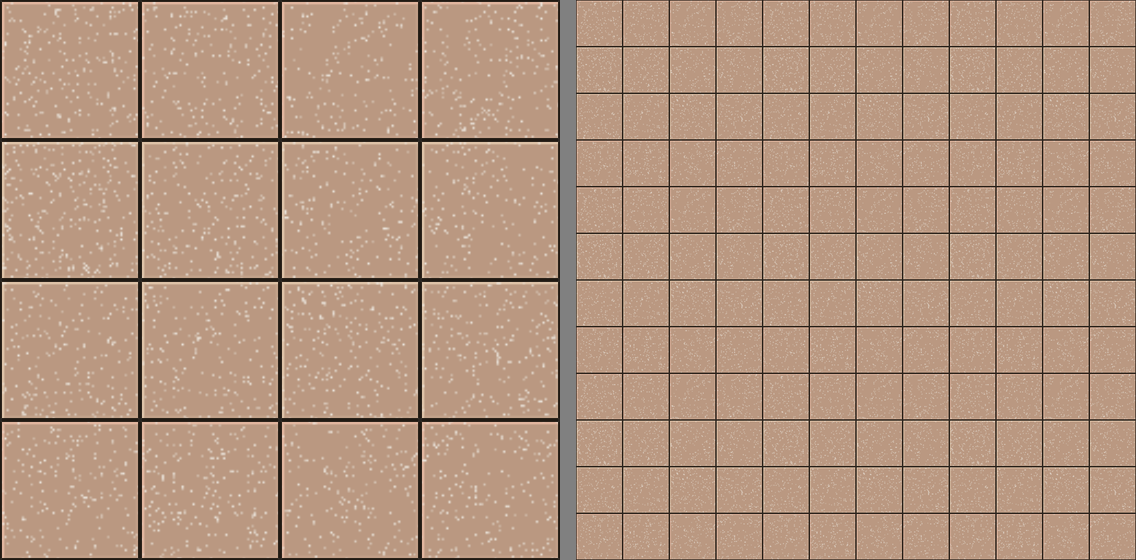
Left, the tile; right, the same tile 3 across and 3 down.
Give the GLSL for this texture, as a WebGL 1 fragment shader.

```glsl
precision highp float;

uniform vec2 u_resolution;

#define TILES 4.0
#define GRAINS 64.0
#define GROUT_HALF 0.9
#define BEVEL_END 2.0
#define FAR_BEVEL 0.22
#define SPECK_DENSITY 0.052
#define CLAY vec3(0.728, 0.598, 0.506)
#define SPECK vec3(0.93, 0.91, 0.88)
#define GROUT vec3(0.125, 0.098, 0.070)
#define CROSSING vec3(0.165, 0.150, 0.135)
#define PINK_EDGE vec3(0.885, 0.715, 0.625)
#define CREAM_EDGE vec3(0.875, 0.765, 0.660)

float hash(vec2 p) {
  vec3 q = fract(vec3(p.xyx) * vec3(0.1031, 0.1030, 0.0973));
  q += dot(q, q.yzx + 33.33);
  return fract((q.x + q.y) * q.z);
}

// Opacity of the pale grain in one cell; the grid wraps at the canvas edge
float grain(vec2 cell) {
  cell = mod(cell, TILES * GRAINS);
  float tileSeed = hash(floor(cell / GRAINS) + 71.0);
  float density = SPECK_DENSITY * mix(0.8, 1.2, tileSeed);
  float present = step(hash(cell + 13.0), density);
  return present * mix(0.4, 1.0, hash(cell + 419.0));
}

// Grains blended softly between neighbouring cells
float speckle(vec2 p) {
  p -= 0.5;
  vec2 cell = floor(p);
  vec2 f = p - cell;
  float low = mix(grain(cell), grain(cell + vec2(1.0, 0.0)), f.x);
  float high = mix(grain(cell + vec2(0.0, 1.0)), grain(cell + 1.0), f.x);
  return mix(low, high, f.y);
}

// 1 inside the given distance, fading to 0 beyond it
vec2 band(vec2 dist, float edge, float soft) {
  return 1.0 - clamp((dist - edge) / soft + 0.5, 0.0, 1.0);
}

void main() {
  vec2 uv = gl_FragCoord.xy / u_resolution;
  vec2 grid = uv * TILES;
  vec2 tile = floor(grid);
  vec2 local = fract(grid) * GRAINS;
  float grainsPerPixel = TILES * GRAINS / min(u_resolution.x, u_resolution.y);
  float soft = max(0.5, grainsPerPixel);

  // Distances to the lit (left, top) and far (right, bottom) edges, in grains
  vec2 litDist = vec2(local.x, GRAINS - local.y);
  vec2 farDist = GRAINS - litDist;

  // Bevel: strong on the lit edges, faint on the far ones
  vec2 lit = band(litDist, BEVEL_END, soft);
  vec2 far = band(farDist, BEVEL_END, soft) * FAR_BEVEL;
  float bevel = max(max(lit.x, lit.y), max(far.x, far.y));

  // Outer rows have a pinker edge, inner rows a creamier one
  float outerRow = step(1.0, abs(tile.y - 0.5 * (TILES - 1.0)));
  vec3 edgeColor = mix(CREAM_EDGE, PINK_EDGE, outerRow);

  vec3 color = mix(CLAY, edgeColor, bevel);
  color = mix(color, SPECK, speckle(uv * TILES * GRAINS));

  // Grout, slightly lighter where the lines cross
  vec2 line = band(min(litDist, farDist), GROUT_HALF, soft);
  vec3 groutColor = mix(GROUT, CROSSING, line.x * line.y);
  color = mix(color, groutColor, max(line.x, line.y));

  gl_FragColor = vec4(color, 1.0);
}
```
